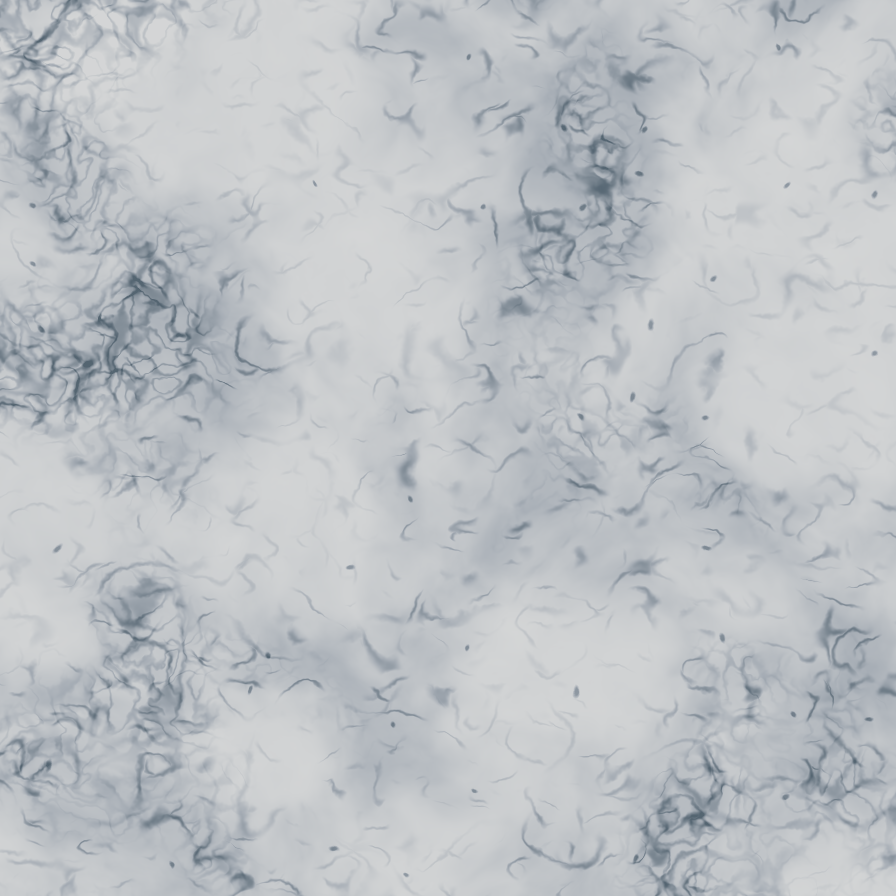
Give the GLSL for this texture, as a Shadertoy shader.

```glsl
const vec3 PALE = vec3(0.830, 0.836, 0.838);
const vec3 GREY = vec3(0.648, 0.676, 0.708);
const vec3 SLATE = vec3(0.330, 0.395, 0.445);

const float BASE_TONE = 0.025;
const float CLOUD_SCALE = 3.6;
const float CLOUD_DEPTH = 0.35;
const float WARP = 0.08;
const float MOTTLE_SCALE = 16.0;
const float MOTTLE_DEPTH = 0.13;
const float CLUSTER_DEPTH = 0.13;
const float CRINKLE_SCALE = 25.0;
const float CRINKLE_WIDTH = 0.14;
const float CRINKLE_DEPTH = 0.72;
const float CRACK_SCALE = 11.0;
const float CRACK_WIDTH = 0.036;
const float CRACK_DEPTH = 0.46;
const float SPECK_GRID = 12.0;
const float SPECK_CHANCE = 0.32;
const float SPECK_DEPTH = 0.55;

vec2 hash22(vec2 p) {
    vec3 q = fract(p.xyx * vec3(0.1031, 0.1030, 0.0973));
    q += dot(q, q.yzx + 33.33);
    return fract((q.xx + q.yz) * q.zy);
}

float gradientAt(vec2 cell, vec2 offset) {
    return dot(hash22(cell) * 2.0 - 1.0, offset);
}

float noise(vec2 p) {
    vec2 i = floor(p);
    vec2 f = p - i;
    vec2 u = f * f * f * (f * (f * 6.0 - 15.0) + 10.0);
    vec2 e = vec2(1.0, 0.0);
    float low = mix(gradientAt(i, f), gradientAt(i + e, f - e), u.x);
    float high = mix(gradientAt(i + e.yx, f - e.yx), gradientAt(i + 1.0, f - 1.0), u.x);
    return mix(low, high, u.y);
}

float fbm(vec2 p) {
    float sum = 0.0;
    float gain = 1.0;
    for (int i = 0; i < 5; i++) {
        sum += gain * noise(p);
        p = mat2(1.6, 1.2, -1.2, 1.6) * p + 17.3;
        gain *= 0.5;
    }
    return sum;
}

vec2 warp(vec2 p, float scale) {
    return vec2(fbm(p * scale + 31.7), fbm(p * scale + 74.2));
}

// Thin line along the zero crossings of the noise
float ridge(vec2 p, float width) {
    return 1.0 - smoothstep(0.0, width, abs(noise(p)));
}

// Dense curled folds, light and dark around zero
float crinkles(vec2 p) {
    vec2 q = p + 0.025 * warp(p, 15.0);
    float coarse = ridge(q * CRINKLE_SCALE, CRINKLE_WIDTH);
    float fine = ridge(q * CRINKLE_SCALE * 1.8 + 9.4, CRINKLE_WIDTH);
    return 0.55 * coarse + 0.45 * fine - 0.32;
}

// Short broken hairlines, slightly flattened
float cracks(vec2 p) {
    vec2 q = (p + 0.022 * warp(p, 14.0)) * vec2(0.8, 1.15);
    float sum = 0.0;
    for (int i = 0; i < 4; i++) {
        float k = float(i);
        float scale = CRACK_SCALE * (1.0 + 0.4 * k);
        float broken = smoothstep(0.04, 0.34, noise(p * scale * 1.1 + 51.0 + 23.0 * k));
        sum = max(sum, broken * ridge(q * scale + 13.0 * k, CRACK_WIDTH * (1.0 + 0.3 * k)));
    }
    return sum;
}

// Small tilted mineral grains, at most one per cell
float specks(vec2 p) {
    vec2 cell = floor(p * SPECK_GRID);
    vec2 place = hash22(cell + 5.0);
    vec2 kind = hash22(cell + 91.0);
    vec2 d = (fract(p * SPECK_GRID) - mix(vec2(0.2), vec2(0.8), place)) / SPECK_GRID;
    float angle = 6.2832 * kind.y;
    d = mat2(cos(angle), -sin(angle), sin(angle), cos(angle)) * d;
    float size = mix(0.0045, 0.0095, place.x * place.y);
    float body = length(d * vec2(1.0, 1.3 + place.y)) / size;
    return step(kind.x, SPECK_CHANCE) * (1.0 - smoothstep(0.35, 1.1, body));
}

void mainImage(out vec4 fragColor, in vec2 fragCoord) {
    vec2 p = fragCoord / iResolution.y + 2.0;

    // Soft clouds with rounded pale islands
    vec2 q = p + WARP * warp(p, 3.0);
    float cloud = fbm(q * CLOUD_SCALE);
    float tone = BASE_TONE + CLOUD_DEPTH * smoothstep(-0.36, 0.5, cloud);
    float veined = smoothstep(-0.28, 0.12, cloud);
    tone += MOTTLE_DEPTH * mix(0.3, 1.0, veined) * fbm(q * MOTTLE_SCALE);

    // Clustered folds gather in the darker clouds
    float cluster = 0.65 * cloud + 0.7 * fbm(q * 2.6 + 43.0);
    float tangle = smoothstep(0.0, 0.42, cluster);
    tone += tangle * (CLUSTER_DEPTH * tangle + CRINKLE_DEPTH * crinkles(p));

    // Hairlines fade inside the palest islands
    tone += CRACK_DEPTH * mix(0.35, 1.0, veined) * cracks(p);
    tone += SPECK_DEPTH * specks(p + 0.004 * warp(p, 40.0));

    tone = clamp(tone, 0.0, 1.0);
    vec3 color = mix(PALE, GREY, min(tone / 0.4, 1.0));
    color = mix(color, SLATE, max((tone - 0.4) / 0.6, 0.0));
    fragColor = vec4(color, 1.0);
}
```
